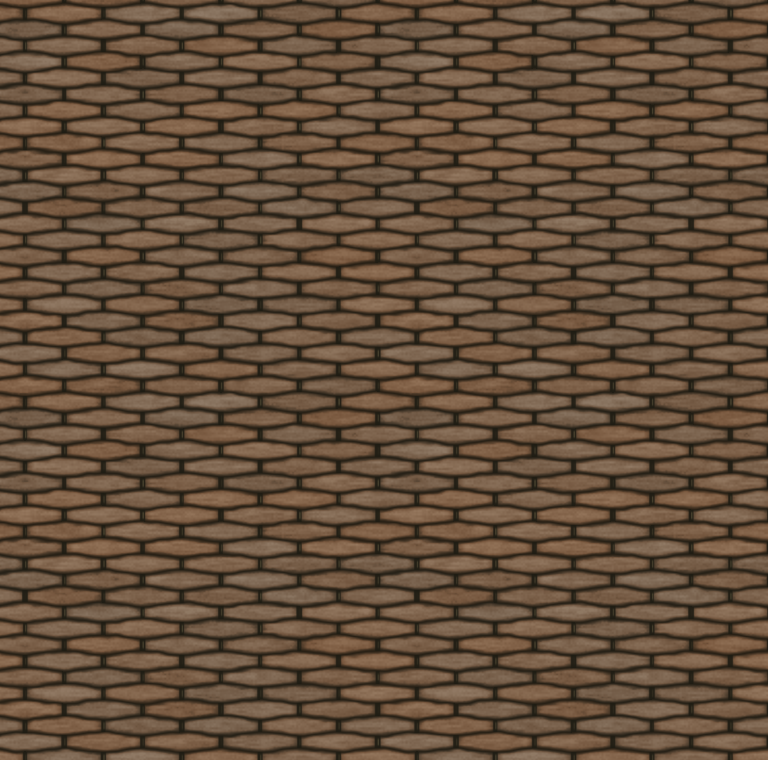
This texture is drawn by a WebGL 2 fragment shader. Its source:

```glsl
#version 300 es
precision highp float;
// Woven wicker: staggered rows of tapering wooden strands tied by dark cords.
// A cosine warp bulges each strand into the waists of its neighbours; wrapped
// hash noise adds fibres, stains and tone, so a 5 by 24 block of strands tiles.

uniform vec2 u_resolution;
out vec4 fragColor;

const float PI = 3.14159265;
const vec2 STRANDS = vec2(9.8, 46.94);   // strands across and rows down
const vec2 ORIGIN = vec2(0.319, 0.33);   // first joint and first row edge
const vec2 BLOCK = vec2(5.0, 24.0);      // strands before the wear repeats
const float ASPECT = 4.85;               // strand length over row height
const float BULGE = 0.13;

const vec3 GAP = vec3(0.150, 0.125, 0.085);
const vec3 WOOD = vec3(0.450, 0.340, 0.250);
const vec3 PALE = vec3(0.570, 0.470, 0.380);
const vec3 CORD = vec3(0.120, 0.110, 0.075);
const vec3 CORD_LIGHT = vec3(0.270, 0.250, 0.175);

float hash(vec2 p) {
    return fract(sin(dot(p, vec2(127.1, 311.7))) * 43758.5453);
}

// Value noise over a unit block, with a whole number of cells per side.
float wrappedNoise(vec2 block, vec2 cells) {
    vec2 p = block * cells;
    vec2 i = floor(p);
    vec2 f = fract(p);
    f = f * f * (3.0 - 2.0 * f);
    vec2 a = mod(i, cells);
    vec2 b = mod(i + 1.0, cells);
    return mix(mix(hash(a), hash(vec2(b.x, a.y)), f.x),
               mix(hash(vec2(a.x, b.y)), hash(b), f.x), f.y);
}

// Row coordinate whose whole values follow the wavy strand edges.
float weaveRow(vec2 p, float bulge) {
    return p.y - bulge * cos(2.0 * PI * p.x) * cos(PI * p.y);
}

// Dark gap to brown wood to pale highlight.
vec3 woodRamp(float tone) {
    vec3 lower = mix(GAP, WOOD, clamp(tone * 2.0, 0.0, 1.0));
    return mix(lower, PALE, clamp(tone * 2.0 - 1.0, 0.0, 1.0));
}

void main() {
    vec2 uv = gl_FragCoord.xy / u_resolution;
    vec2 p = vec2(uv.x, 1.0 - uv.y) * STRANDS - ORIGIN;
    vec2 block = p / BLOCK;

    // Wear at several scales
    float stain = wrappedNoise(block, vec2(13.0, 40.0));
    float mottle = wrappedNoise(block, vec2(38.0, 84.0));
    float fibre = wrappedNoise(block, vec2(31.0, 165.0));
    float speck = wrappedNoise(block, vec2(190.0, 187.0));

    // Strand cell, with alternate rows shifted by half a strand
    float y = weaveRow(p, BULGE) + 0.10 * (mottle - 0.5);
    float row = floor(y);
    float x = p.x - 0.5 * mod(row, 2.0);
    vec2 id = mod(vec2(floor(x), row), BLOCK);
    vec2 local = vec2(fract(x), fract(y));

    // Distances to the long edge and to the joint, in row heights
    float edge = 0.5 - abs(local.y - 0.5);
    float side = (fract(x + 0.5) - 0.5) * ASPECT;
    float joint = abs(side);

    // Rounded body, darker below and towards the tied ends
    float body = smoothstep(-0.02, 0.28 + 0.08 * stain, edge)
               * mix(0.45, 1.0, smoothstep(0.06, 0.65, joint));
    body *= 1.04 - 0.16 * smoothstep(0.45, 1.0, local.y);

    // Each strand has its own lightness and warmth
    float lightness = hash(id + 7.3) - 0.5;
    float warmth = hash(id + 31.7) - 0.5;
    float tone = 0.70 + 0.20 * lightness + 0.24 * (fibre - 0.5)
               + 0.20 * (stain - 0.5) + 0.16 * (mottle - 0.5)
               + 0.14 * (speck - 0.5);
    vec3 color = woodRamp(tone * body);
    color *= 1.0 + warmth * vec3(0.06, -0.03, -0.12);

    // Cord at each joint: two dark twists around a thin olive ridge
    vec2 jointId = mod(vec2(floor(x + 0.5), row), BLOCK);
    float cordWidth = 0.11 + 0.06 * hash(jointId + 53.1);
    float cord = 1.0 - smoothstep(cordWidth - 0.05, cordWidth + 0.07, joint);
    float ridge = 1.0 - smoothstep(0.01, 0.08, abs(side - 0.04));
    ridge *= smoothstep(0.08, 0.35, edge) * hash(jointId + 91.9);
    color = mix(color, mix(CORD, CORD_LIGHT, ridge), 0.92 * cord);

    fragColor = vec4(clamp(color, 0.0, 1.0), 1.0);
}
```
